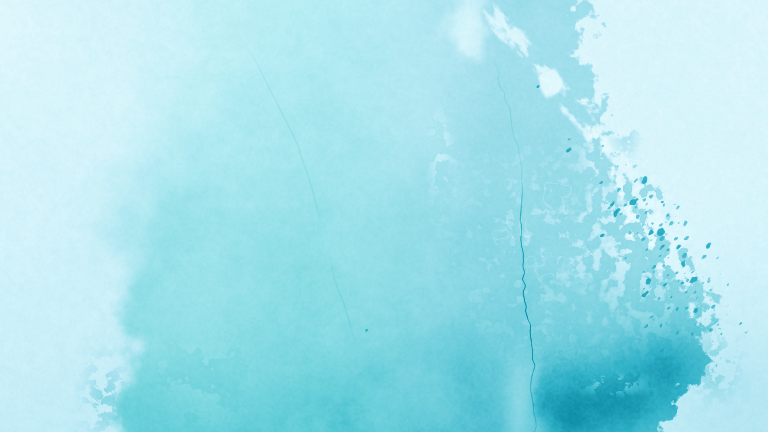
Write a WebGL 1 fragment shader that draws this texture.

```glsl
precision highp float;
uniform vec2 u_resolution;

#define MOTTLE 0.65
#define GRAIN 0.22
#define EDGE_ROUGHNESS 0.13
#define FLAKE_GRID 27.0
#define FLAKE_DENSITY 0.85
#define CRACK_WIDTH 0.001
#define FRECKLE_TONE 0.65

float hash(vec2 p) {
  vec3 h = fract(vec3(p.xyx) * 0.1031);
  h += dot(h, h.yzx + 33.33);
  return fract((h.x + h.y) * h.z);
}

float noise(vec2 p) {
  vec2 i = floor(p), f = fract(p);
  f = f * f * (3.0 - 2.0 * f);
  return mix(mix(hash(i), hash(i + vec2(1, 0)), f.x),
             mix(hash(i + vec2(0, 1)), hash(i + 1.0), f.x), f.y);
}

// Fractal noise centred on zero
float fbm(vec2 p) {
  float sum = -0.48, amp = 0.5;
  for (int i = 0; i < 5; i++) {
    sum += amp * noise(p);
    p = mat2(1.6, 1.2, -1.2, 1.6) * p + 7.3;
    amp *= 0.5;
  }
  return sum;
}

float glow(vec2 p, float x, float y, float w, float h) {
  vec2 d = (p - vec2(x, y)) / vec2(w, h);
  return exp(-dot(d, d));
}

float rise(float a, float b, float x) { return smoothstep(a, b, x); }
float fall(float a, float b, float x) { return 1.0 - smoothstep(a, b, x); }

// Tone -1 is near white, 5 is deep teal
vec3 iceColor(float t) {
  vec3 c = mix(vec3(0.94, 0.995, 1), vec3(0.82, 0.95, 0.98), clamp(t + 1.0, 0.0, 1.0));
  c = mix(c, vec3(0.70, 0.90, 0.95), clamp(t, 0.0, 1.0));
  c = mix(c, vec3(0.56, 0.85, 0.90), clamp(t - 1.0, 0.0, 1.0));
  c = mix(c, vec3(0.40, 0.79, 0.85), clamp(t - 2.0, 0.0, 1.0));
  c = mix(c, vec3(0.18, 0.69, 0.78), clamp(t - 3.0, 0.0, 1.0));
  return mix(c, vec3(0.01, 0.50, 0.60), clamp(t - 4.0, 0.0, 1.0));
}

float rightShore(float y) {
  return 1.36 + 0.27 * rise(0.18, 0.75, y) - 0.1 * rise(0.82, 1.0, y);
}

// Tilted chips, one per grid cell, crowded near the right shore
float flakes(vec2 p, float grid, float px) {
  vec2 id = floor(p * grid);
  vec2 c = (id + 0.25 + 0.5 * vec2(hash(id + 3.1), hash(id + 8.7))) / grid;
  float near = glow(vec2(c.x - rightShore(c.y), c.y), -0.03, 0.6, 0.085, 0.17);
  float radius = mix(0.06, 0.28, hash(id + 5.0)) / grid;
  float tilt = 0.5 + 0.5 * hash(id + 14.0);
  vec2 d = mat2(tilt, 0.7, -0.7, tilt) * (p - c);
  float dist = length(d * vec2(1, 1.7)) + 0.009 * (noise(p * 130.0) - 0.5) - radius;
  return step(hash(id + 21.0), near * FLAKE_DENSITY) * fall(-px, px, dist);
}

float line(float d, float width, float px) {
  return fall(width * 0.4, width + 0.6 * px, abs(d));
}

void main() {
  float px = 1.0 / u_resolution.y;
  vec2 p = gl_FragCoord.xy / u_resolution * vec2(1.7778, 1);
  p.y = 1.0 - p.y; // y runs downward
  float x = p.x, y = p.y;
  float broad = fbm(p * 4.0);
  float rough = fbm(p * 15.0 + 11.0);
  float fine = fbm(p * 55.0 + 31.0);

  // Clear ice, deepening downward and toward the lower right
  float crackX = 1.12 + 0.077 * rise(0.05, 0.4, y) + 0.03 * rise(0.5, 0.92, y)
    + 0.01 * noise(vec2(y * 20.0, 4)) + 0.006 * noise(vec2(y * 65.0, 9));
  float ice = 0.8 + 2.15 * pow(y, 1.65);
  ice += (1.0 - y) * (0.8 * rise(0.92, 1.2, x) - 0.45 * fall(0.35, 0.8, x));
  ice += 1.8 * glow(p, 1.41, 0.93, 0.22, 0.12) * rise(-0.01, 0.03, x - crackX + 0.05 * rough);
  ice += 1.1 * glow(p, 1.56, 0.82, 0.11, 0.09) + 0.5 * glow(p, 1.1, 0.87, 0.09, 0.12);
  ice -= 0.8 * glow(p, 1.2, 0.94, 0.03, 0.11);
  ice -= 0.6 * rise(0.0, 0.08, rough + 0.5 * fine) * glow(p, 0.47, 0.88, 0.12, 0.12);
  ice += MOTTLE * (broad + 0.6 * rough) * (0.7 + y) + 0.4 * y * fbm(p * vec2(14, 3));

  // Frosted snow on both sides
  float snow = -0.3 + 0.75 * y * y + 0.3 * broad + 0.25 * rise(0.0, 0.35, x) * fall(0.4, 0.9, x);
  snow += 0.55 * glow(p, 1.72, 0.95, 0.18, 0.22);
  float leftEdge = x - 0.44 + 0.16 * rise(0.0, 0.65, y) + 0.12 * broad + 0.1 * rough;
  float soft = mix(0.2, 0.03, rise(0.2, 0.8, y));
  float lace = glow(p, 1.5, 0.53, 0.14, 0.17);
  float shore = x - rightShore(y) + EDGE_ROUGHNESS * (rough + 0.9 * fine) + lace * (0.02 + 0.22 * fine);
  float inside = rise(-soft, soft, leftEdge) * fall(-0.01, 0.012, shore);
  float tone = mix(snow, ice, inside);

  // Dark speckle along both shores
  float speck = rise(0.0, 0.07, fine + 0.4 * rough);
  tone += 1.5 * speck * (1.0 - inside)
    * (glow(p, 0.245, 0.92, 0.045, 0.085) + glow(p, 1.65, 0.84, 0.05, 0.07));
  tone += 1.4 * rise(0.0, 0.06, rough + 0.6 * fine) * glow(p, 1.45, 0.31, 0.03, 0.06);

  // Diagonal drift of white smears, breaking into spray
  vec2 s = mat2(0.65, 0.76, 0.76, -0.65) * (p - vec2(1.13, 0.02));
  float drift = exp(-s.y * s.y / 0.0009) * rise(-0.08, 0.04, s.x) * fall(0.46, 0.66, s.x);
  float smear = fbm(s * vec2(19, 42) + 3.0);
  float white = 0.9 * rise(0.3, 0.72, drift * (0.46 + 2.2 * smear + 0.8 * fine));
  float cloud = glow(p, 1.08, 0.07, 0.055, 0.12);
  white = max(white, 0.85 * cloud * rise(0.25, 0.8, cloud + 2.0 * rough));
  white = max(white, fall(0.012, 0.028, length(p - vec2(1.273, 0.187)) + 0.06 * rough));
  float spray = max(glow(p, 1.4, 0.34, 0.05, 0.1), lace);
  white = max(white, 0.85 * spray * rise(0.0, 0.09, fine + 0.25 * rough));
  tone = mix(tone, -0.45, white);

  // Pale frost freckles and bubble rims
  float rims = fall(0.02, 0.09, abs(noise(p * 48.0) + 0.5 * fine - 0.62));
  rims *= rise(0.5, 0.75, noise(p * 11.0 + 5.0));
  tone -= FRECKLE_TONE * glow(p, 1.27, 0.57, 0.22, 0.24) * (rims + 1.3 * rise(0.08, 0.2, fine));
  tone -= 1.6 * rise(0.02, 0.1, fine + rough) * glow(p, 1.42, 0.89, 0.06, 0.02);
  tone -= rise(0.05, 0.14, fine) * glow(p, 1.02, 0.36, 0.025, 0.09);

  // Cracks and loose flakes
  tone += line(x - crackX, CRACK_WIDTH, px) * rise(0.12, 0.2, y)
    * (0.6 + 1.5 * rise(0.4, 0.5, y) * fall(0.75, 1.0, y));
  float faintX = 0.51 + 0.28 * y + 0.24 * min(y, 0.34) + 0.01 * noise(vec2(y * 14.0, 1));
  tone += 0.45 * line(x - faintX, 0.002, px) * rise(0.03, 0.2, y) * fall(0.7, 0.85, y)
    * rise(0.2, 0.7, noise(vec2(y * 11.0, 6)));
  float chips = max(flakes(p, FLAKE_GRID, px), 0.8 * flakes(p, FLAKE_GRID * 1.9, px));
  tone = mix(tone, 4.4, 0.9 * chips);

  tone += GRAIN * (noise(p * 190.0) - 0.5) + 0.35 * fine;
  vec3 color = iceColor(tone) + vec3(-0.015, 0.015, -0.005) * inside * fall(0.7, 1.2, x);
  gl_FragColor = vec4(clamp(color, 0.0, 1.0), 1);
}
```
